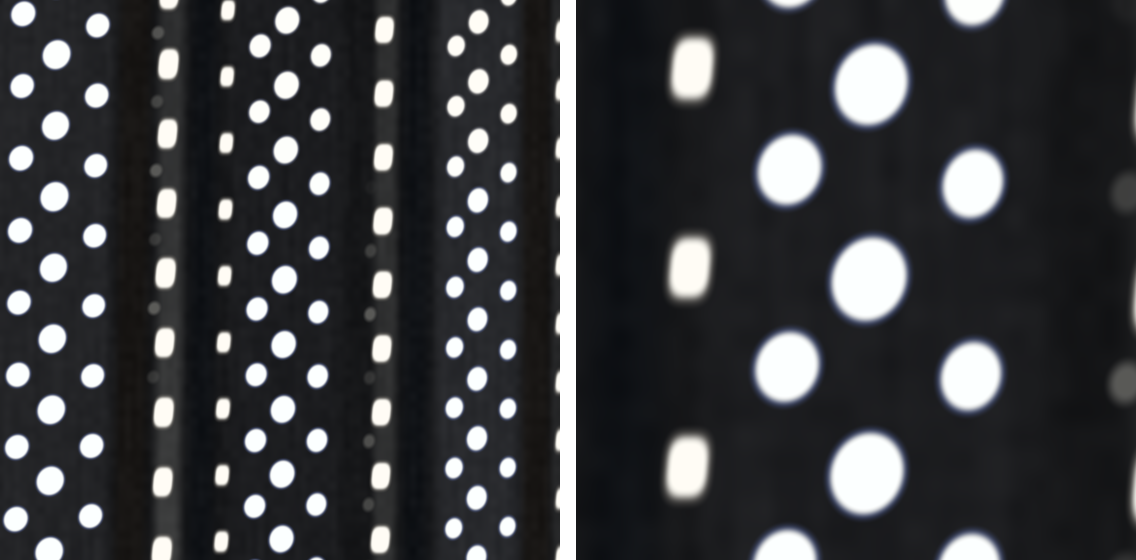
Left: the whole. Right: its middle third, enlarged.
Write a Shadertoy shader that draws this pattern.

```glsl
#define SPAN 768.0      // layout units across the canvas
#define COLUMNS 15
#define SOFTNESS 3.4    // half width of the blurred hole edge
#define LEAN 11.5       // sideways drift of the left columns, top to bottom
#define TILT 0.09       // slant of each hole
#define SIZE_JITTER 0.04
#define GRAIN 0.022
#define ROUND 0.0
#define SLIT 1.0
#define FAINT 2.0

// Column layout: centre x, first hole y (from the top), vertical period
const vec3 COLUMN[COLUMNS] = vec3[COLUMNS](
    vec3(26.5, 19.0, 99.0), vec3(73.0, 75.0, 97.4), vec3(129.0, 35.0, 96.1),
    vec3(212.0, 45.0, 94.4), vec3(227.0, 88.0, 95.5), vec3(308.0, 14.0, 91.1),
    vec3(353.0, 63.0, 90.2), vec3(390.0, 28.0, 88.9), vec3(437.0, 76.0, 88.0),
    vec3(508.0, 257.0, 87.0), vec3(524.5, 41.0, 87.4), vec3(624.0, 63.0, 82.7),
    vec3(655.0, 30.0, 81.6), vec3(697.0, 75.0, 80.9), vec3(770.0, 43.0, 80.1));

// Hole shape: horizontal radius, vertical radius, kind
const vec3 HOLE[COLUMNS] = vec3[COLUMNS](
    vec3(17.0, 17.5, ROUND), vec3(19.5, 20.5, ROUND), vec3(16.5, 17.0, ROUND),
    vec3(8.0, 8.5, FAINT), vec3(14.0, 21.5, SLIT), vec3(10.0, 15.0, SLIT),
    vec3(15.0, 16.5, ROUND), vec3(17.5, 19.5, ROUND), vec3(14.5, 16.5, ROUND),
    vec3(7.5, 9.0, FAINT), vec3(13.5, 19.5, SLIT), vec3(12.5, 15.0, ROUND),
    vec3(14.5, 17.5, ROUND), vec3(11.8, 14.5, ROUND), vec3(8.5, 16.0, SLIT));

float hash(vec2 p) {
    vec3 q = fract(vec3(p.xyx) * 0.1031);
    q += dot(q, q.yzx + 33.33);
    return fract((q.x + q.y) * q.z);
}

float noise(vec2 p) {
    vec2 i = floor(p), f = fract(p);
    f = f * f * (3.0 - 2.0 * f);
    return mix(mix(hash(i), hash(i + vec2(1, 0)), f.x),
               mix(hash(i + vec2(0, 1)), hash(i + vec2(1, 1)), f.x), f.y);
}

float band(float x, float centre, float halfWidth, float blur) {
    return 1.0 - smoothstep(halfWidth - blur, halfWidth + blur, abs(x - centre));
}

// Approximate distance to a superellipse; power 2 is an ellipse
float holeDistance(vec2 d, vec2 radius, float power) {
    vec2 a = pow(abs(d) / radius, vec2(power));
    return (pow(a.x + a.y, 1.0 / power) - 1.0) * min(radius.x, radius.y);
}

// Dark folded sheet: flat strips, shaded gaps and lit ridges
vec3 sheet(vec2 p) {
    float x = p.x + LEAN * (p.y / SPAN - 0.5) * (1.0 - p.x / SPAN);
    float down = p.y / SPAN;
    vec3 c = vec3(0.085, 0.088, 0.095);
    c += vec3(0.052, 0.052, 0.055) * band(x, 65.0, 88.0, 12.0);
    c += vec3(0.025, 0.025, 0.028) * band(x, 390.0, 75.0, 18.0);
    c += vec3(0.070, 0.072, 0.078) * band(x, 655.0, 58.0, 14.0);
    c += vec3(0.008, -0.004, -0.018) * (band(x, 182.0, 20.0, 10.0) + band(x, 735.0, 18.0, 8.0));
    c += vec3(0.120, 0.120, 0.115) * band(x, 233.0, 17.0, 10.0) * (0.75 + 0.5 * down);
    c += vec3(0.100, 0.100, 0.095) * band(x, 529.0, 15.0, 8.0);
    c += vec3(0.060, 0.060, 0.058) * band(x, 768.0, 11.0, 6.0);
    c -= vec3(0.025, 0.018, 0.010) * (band(x, 278.0, 16.0, 12.0) + band(x, 570.0, 16.0, 12.0));
    // Streaks along the folds and fine mottling
    c += GRAIN * (noise(p * vec2(0.12, 0.012)) - 0.5);
    c += GRAIN * (noise(p * 0.09) - 0.5);
    return c;
}

void mainImage(out vec4 fragColor, in vec2 fragCoord) {
    vec2 p = fragCoord / iResolution.y * SPAN;
    p.y = SPAN - p.y;
    float blur = max(SOFTNESS, SPAN / iResolution.y);
    vec3 color = sheet(p);

    for (int i = 0; i < COLUMNS; i++) {
        vec3 column = COLUMN[i], hole = HOLE[i];
        float across = column.x / SPAN;
        float row = floor((p.y - column.y) / column.z + 0.5);
        float rowY = column.y + row * column.z;
        float random = hash(vec2(row + 20.0, float(i) * 7.0 + 3.0));

        // Position inside the nearest hole of this column
        float lean = LEAN * (1.0 - across * across) * (0.5 - rowY / SPAN);
        vec2 d = p - vec2(column.x + lean, rowY);
        d.x += TILT * d.y;
        vec2 radius = hole.xy * (1.0 + SIZE_JITTER * (random - 0.5));
        float dist = holeDistance(d, radius, hole.z == SLIT ? 3.0 : 2.0);
        float cover = 1.0 - smoothstep(-blur, blur, dist);

        // Cool rim on most holes, warm rim on slits and the upper right
        float warm = hole.z == SLIT ? 1.0 : across * (1.0 - smoothstep(160.0, 300.0, rowY));
        vec3 rim = mix(vec3(0.38, 0.46, 0.74), vec3(0.55, 0.53, 0.50), warm);
        vec3 core = mix(vec3(0.99, 1.0, 1.0), vec3(1.0, 0.99, 0.96), warm);
        vec3 light = mix(rim, core, smoothstep(0.15, 0.95, cover));

        // Faint holes fade out away from the middle of their column
        if (hole.z == FAINT) {
            float middle = 80.0 + 0.95 * column.x;
            float fade = 1.0 - smoothstep(220.0, 340.0, abs(rowY - middle));
            light = vec3(0.36, 0.36, 0.35);
            cover *= fade * mix(0.35, 1.0, random);
        }
        color = mix(color, light, cover);
    }
    fragColor = vec4(color, 1.0);
}
```
